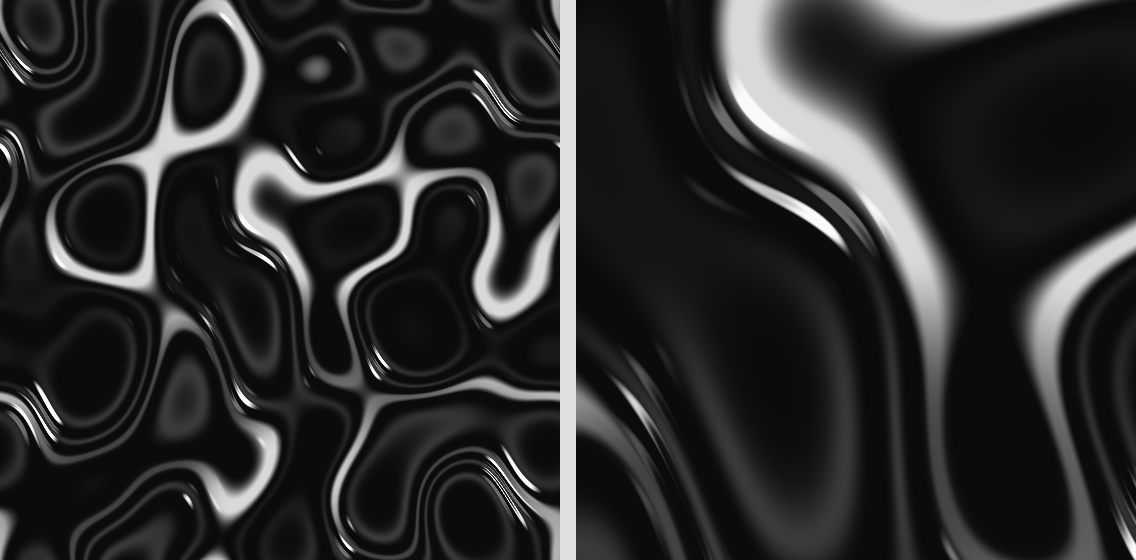
Left, the full canvas; right, a detail of the centre.
This texture is drawn by a Shadertoy shader. Its source:

```glsl
// Glossy black liquid with winding white contour bands and sharp glints.
// Integer-frequency waves make a tiling height field; its level sets give
// the bands and ripples, and its slope places the highlights.

#define WAVES 16          // sine layers per field
#define SPACING 0.78      // height between neighbouring ripples
#define WHITE_LEVEL 0.48  // height carrying the white band
#define WHITE_WIDTH 0.21  // mean half width of that band, in height
#define RELIEF 0.056      // steepness of the ripples
#define MAX_SLOPE 1.35    // limit of the ripple slope
#define BASE 0.042        // tone of the black liquid
#define SHEEN 0.19        // tone of the dim ripple crests
#define WARP 0.016        // bending of the field
#define LIGHT_DIR vec2(0.77, 0.64)

const float TAU = 6.2831853;

float hash(float n) {
    return fract(sin(n * 12.9898) * 43758.547);
}

// Tiling sum of waves with unit variance: x is height, yz its gradient.
vec3 waveField(vec2 p, float lowFreq, float highFreq, float seed) {
    vec3 sum = vec3(0.0);
    for (int i = 0; i < WAVES; i++) {
        float id = float(i);
        float angle = id * 2.39996 + seed;
        float radius = mix(lowFreq, highFreq, hash(id + seed * 7.3));
        vec2 k = round(radius * vec2(cos(angle), sin(angle)));
        float phase = TAU * (dot(k, p) + hash(id * 3.7 + seed + 20.0));
        sum += vec3(cos(phase), -sin(phase) * TAU * k);
    }
    return sum * sqrt(2.0 / float(WAVES));
}

// Flattens high peaks and deep pits so that rings do not crowd there.
vec3 compress(vec3 field) {
    float q = 1.0 + 0.28 * field.x * field.x;
    return vec3(field.x / sqrt(q), field.yz * pow(q, -1.5));
}

// A strong lamp and a faint opposite one, each seen where a slope faces it.
float glint(vec2 slope) {
    float along = dot(slope, LIGHT_DIR);
    float across = dot(slope, vec2(-LIGHT_DIR.y, LIGHT_DIR.x));
    float facing = abs(along) - 1.05;
    float lobe = exp(-facing * facing / 0.1 - across * across / 0.15);
    return smoothstep(0.22, 0.85, lobe) * (along > 0.0 ? 1.0 : 0.4);
}

void mainImage(out vec4 fragColor, in vec2 fragCoord) {
    vec2 p = fragCoord / iResolution.xy;
    p += WARP * sin(TAU * (2.0 * p.yx + vec2(0.1, 0.6)));

    vec3 field = compress(waveField(p, 1.8, 4.7, 1.3));
    float height = field.x;
    float patches = waveField(p, 1.0, 2.4, 5.1).x;

    // Dim ripples along every level set
    float phase = TAU * (height - WHITE_LEVEL) / SPACING;
    float crest = pow(0.5 + 0.5 * cos(phase), 3.0);
    float sheen = mix(0.2, 1.0, smoothstep(-1.2, 1.2, -patches));
    float tone = BASE + SHEEN * crest * sheen;

    // White band on one level: broad and bright, or thin and grey
    float strength = smoothstep(-0.8, 0.5, patches);
    float width = WHITE_WIDTH * mix(0.5, 1.4, strength);
    float offset = abs(height - WHITE_LEVEL);
    float band = 1.0 - smoothstep(0.35 * width, 1.6 * width, offset);
    tone = mix(tone, mix(0.26, 0.85, strength), band);

    // Mirror-like streaks on the ripple flanks, uneven from ripple to ripple
    vec2 steep = RELIEF * field.yz;
    steep *= inversesqrt(1.0 + dot(steep, steep) / (MAX_SLOPE * MAX_SLOPE));
    float unevenness = 0.97 + 0.22 * sin(0.4 * phase + 4.0 * patches);
    vec2 slope = -unevenness * sin(phase) * steep;
    tone = mix(tone, 0.98, glint(slope));

    fragColor = vec4(vec3(tone), 1.0);
}
```
